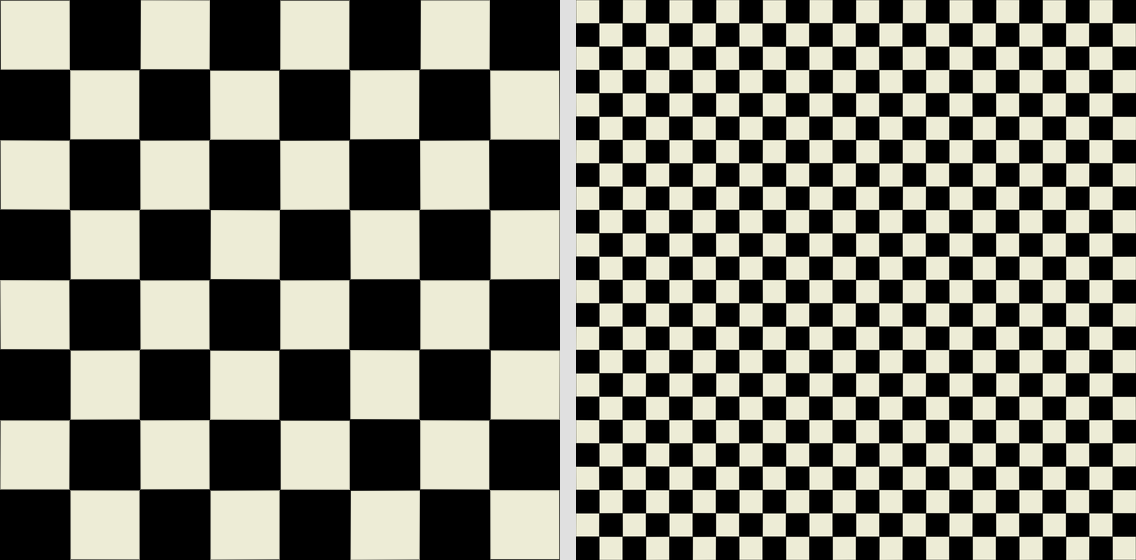
Left, the tile; right, the same tile 3 across and 3 down.
Write a WebGL 2 fragment shader that draws this pattern.

```glsl
#version 300 es
precision highp float;

uniform vec2 u_resolution;
out vec4 fragColor;

vec2 hash22(vec2 p) {
    vec3 q = fract(vec3(p.xyx) * vec3(0.1031, 0.1030, 0.0973));
    q += dot(q, q.yzx + 33.33);
    return fract((q.xx + q.yz) * q.zy);
}

float boxDistance(vec2 p, vec2 halfSize) {
    vec2 d = abs(p) - halfSize;
    return length(max(d, 0.0)) + min(max(d.x, d.y), 0.0);
}

void main() {
    const float CHECKS = 8.0;
    const vec3 BLACK = vec3(0.0);
    const vec3 CREAM = vec3(0.93, 0.925, 0.84);

    vec2 grid = gl_FragCoord.xy / u_resolution * CHECKS;
    vec2 cell = mod(floor(grid), CHECKS);
    vec2 local = fract(grid) - 0.5;

    // Slight hand-cut shift and skew of each square
    vec2 shift = (hash22(cell + 3.0) - 0.5) * 0.007;
    vec2 skew = (hash22(cell + 17.0) - 0.5) * 0.008;
    vec2 cut = local - shift - skew * local.yx;

    // Cream squares sit just inside their cells, with soft edges
    float softness = max(0.010, 0.6 * CHECKS / min(u_resolution.x, u_resolution.y));
    float square = 1.0 - smoothstep(-softness, softness, boxDistance(cut, vec2(0.493)));
    float isCream = mod(cell.x + cell.y, 2.0);

    fragColor = vec4(mix(BLACK, CREAM, square * isCream), 1.0);
}
```
